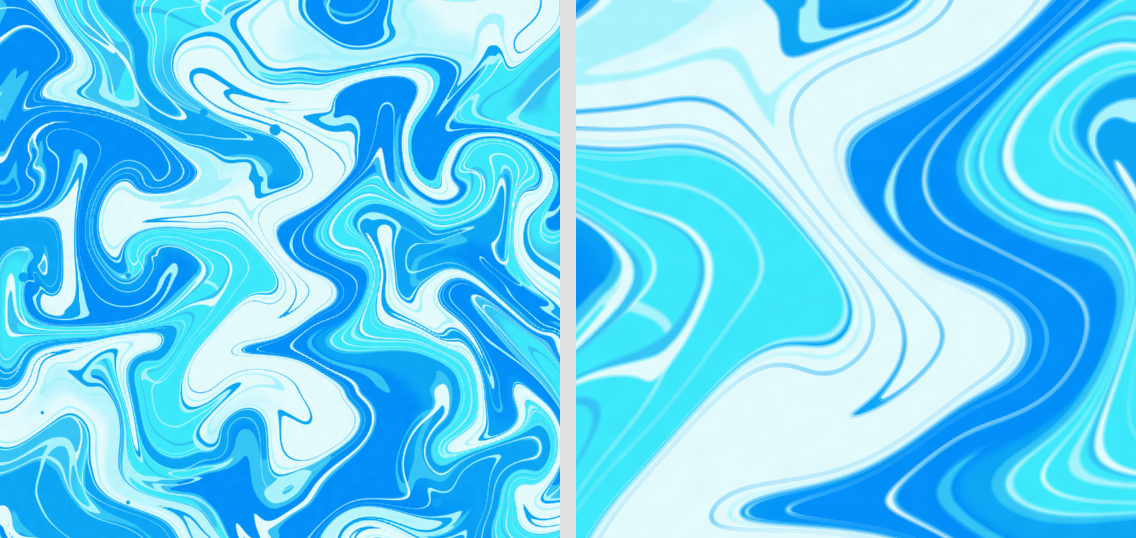
Left: the whole. Right: its middle third, enlarged.
A Shadertoy shader for this texture:

```glsl
// Marbled ink: stirred pools of blue, cyan and white with thin veins and hooked swirls.

const vec3 CYAN  = vec3(0.24, 0.91, 0.98);
const vec3 AZURE = vec3(0.05, 0.65, 0.96);
const vec3 DEEP  = vec3(0.01, 0.56, 0.97);
const vec3 MID   = vec3(0.21, 0.77, 0.96);
const vec3 PALE  = vec3(0.66, 0.95, 0.99);
const vec3 WHITE = vec3(0.89, 0.98, 0.99);

const float SOFTNESS    = 0.0028;  // edge blur, in canvas heights
const int   STIR_STEPS  = 7;
const float COARSE_FREQ = 2.1;
const float COARSE_STEP = 0.040;
const float FINE_FREQ   = 4.7;
const float FINE_STEP   = 0.017;
const float POOL_FREQ   = 2.9;
const float BLUE_LEVEL  = -0.035;  // lower means more blue
const float WHITE_LEVEL = 0.185;   // lower means more white
const float DROP_GRID   = 7.0;
const float DROP_CHANCE = 0.16;

vec2 hash2(vec2 p) {
    vec3 h = fract(p.xyx * vec3(0.1031, 0.1030, 0.0973));
    h += dot(h, h.yzx + 33.33);
    return fract((h.xx + h.yz) * h.zy);
}

float corner(vec2 cell, vec2 offset) {
    return dot(normalize(hash2(cell) - 0.5 + 1e-4), offset);
}

// Gradient noise, about -0.7 to 0.7
float noise(vec2 p) {
    vec2 i = floor(p), f = p - i;
    vec2 u = f * f * f * (f * (f * 6.0 - 15.0) + 10.0);
    vec2 e = vec2(1.0, 0.0);
    return mix(mix(corner(i, f), corner(i + e.xy, f - e.xy), u.x),
               mix(corner(i + e.yx, f - e.yx), corner(i + e.xx, f - e.xx), u.x), u.y);
}

float pool(vec2 p) {
    return noise(p) + 0.38 * noise(p * 2.1 + 17.3);
}

// Divergence-free flow, so stirring keeps the ink areas
vec2 curl(vec2 p) {
    const float H = 0.02;
    float n = noise(p);
    return vec2(noise(p + vec2(0.0, H)) - n, n - noise(p + vec2(H, 0.0))) / H;
}

vec2 stir(vec2 p, float freq, float stepSize, vec2 seed) {
    for (int i = 0; i < STIR_STEPS; i++) p += stepSize * curl(p * freq + seed);
    return p;
}

// Change of a field across one softened edge
float edgeWidth(float v) {
    float slope = length(vec2(dFdx(v), dFdy(v)));
    return slope * max(SOFTNESS * iResolution.y, 1.2) + 1e-5;
}

float above(float v, float level, float w) {
    return clamp((v - level) / w + 0.5, 0.0, 1.0);
}

float band(float v, float lo, float hi, float w) {
    return above(v, lo, w) - above(v, hi, w);
}

void mainImage(out vec4 fragColor, in vec2 fragCoord) {
    vec2 p = fragCoord / iResolution.y;

    // Small hooks vary in strength, large swirls act everywhere
    float vigour = mix(0.35, 1.25, smoothstep(-0.25, 0.25, noise(p * 1.7 + 41.6)));
    vec2 q = stir(p, FINE_FREQ, FINE_STEP * vigour, vec2(5.2, 31.7));
    q = stir(q, COARSE_FREQ, COARSE_STEP, vec2(23.4, 8.9));

    float blueInk  = pool(q * POOL_FREQ + vec2(3.1, 57.2));
    float whiteInk = pool(q * POOL_FREQ * 0.95 + vec2(71.5, 12.8));
    float tint     = noise(q * 3.4 + vec2(14.6, 83.1));
    float bw = edgeWidth(blueInk), ww = edgeWidth(whiteInk), tw = edgeWidth(tint);

    // Cyan ground with darker streaks
    vec3 col = mix(CYAN, MID, smoothstep(0.10, 0.22, tint));
    col = mix(col, PALE, band(tint, -0.26, -0.24, tw));
    col = mix(col, MID, band(tint, -0.05, -0.02, tw));

    // Blue pools with a pale rim and an outer echo
    vec3 blue = mix(AZURE, DEEP, smoothstep(-0.12, 0.09, noise(q * 2.7 + 37.9)));
    col = mix(col, WHITE, band(blueInk, BLUE_LEVEL - 0.125, BLUE_LEVEL - 0.112, bw));
    col = mix(col, PALE, band(blueInk, BLUE_LEVEL - 0.040, BLUE_LEVEL - 0.022, bw));
    col = mix(col, MID, band(blueInk, BLUE_LEVEL - 0.022, BLUE_LEVEL, bw));
    col = mix(col, blue, above(blueInk, BLUE_LEVEL, bw));
    col = mix(col, MID, band(blueInk, 0.29, 0.32, bw));

    // White veins drawn across the other inks
    col = mix(col, MID, band(whiteInk, -0.27, -0.255, ww));
    col = mix(col, WHITE, band(whiteInk, -0.255, -0.230, ww));
    col = mix(col, PALE, band(whiteInk, -0.04, -0.025, ww));

    // White pools with pale clouds, rimmed by a blue line
    vec3 milk = mix(WHITE, PALE, 0.7 * smoothstep(0.12, 0.3, noise(q * 3.1 + 62.4)));
    col = mix(col, PALE, band(whiteInk, WHITE_LEVEL - 0.045, WHITE_LEVEL - 0.022, ww));
    col = mix(col, AZURE, band(whiteInk, WHITE_LEVEL - 0.022, WHITE_LEVEL, ww));
    col = mix(col, milk, above(whiteInk, WHITE_LEVEL, ww));
    col = mix(col, PALE, band(whiteInk, WHITE_LEVEL + 0.05, WHITE_LEVEL + 0.07, ww));
    col = mix(col, AZURE, band(whiteInk, 0.36, 0.375, ww));

    // Sparse round drops
    vec2 cell = floor(p * DROP_GRID), rnd = hash2(cell + 91.0);
    vec2 centre = (cell + 0.3 + 0.4 * hash2(cell + 47.0)) / DROP_GRID;
    float radius = mix(0.003, 0.013, rnd.y * rnd.y);
    float drop = above(radius - length(p - centre), 0.0, max(SOFTNESS, 1.2 / iResolution.y));
    col = mix(col, AZURE, drop * step(rnd.x, DROP_CHANCE));

    // Faint paper mottling
    col += 0.015 * noise(p * 60.0);
    fragColor = vec4(clamp(col, 0.0, 1.0), 1.0);
}
```
